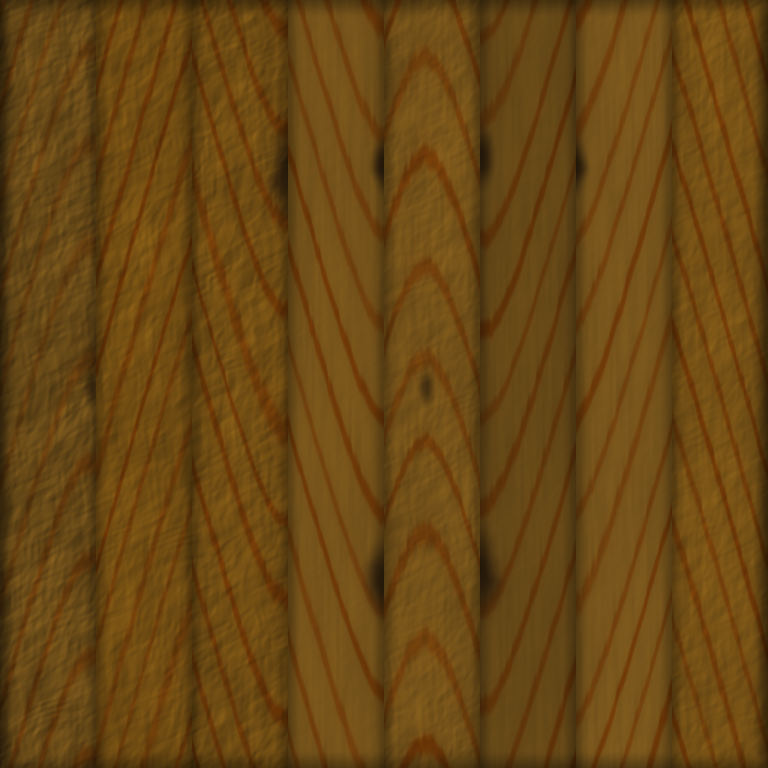
A Shadertoy shader for this texture:

```glsl
#define PLANKS 8.0
#define RINGS 8.0
#define RING_HALF_WIDTH 0.10
#define ARCH_SLOPE 0.46
#define ARCH_ROUNDNESS 0.3
#define KNOT_SPACING 0.54
#define WOOD vec3(0.475, 0.340, 0.113)
#define WARM_WOOD vec3(0.470, 0.318, 0.070)
#define RING_COLOR vec3(0.430, 0.210, 0.020)
#define KNOT_COLOR vec3(0.160, 0.105, 0.045)

// Per plank: arch axis, arch direction (1 peak, -1 valley), knot height, knot size
const vec4 GRAIN[8] = vec4[8](
    vec4(0.95, 1.0, 0.495, 0.55), vec4(1.40, 1.0, 0.0, 0.0),
    vec4(0.98, -1.0, 0.775, 1.25), vec4(1.02, -1.0, 0.785, 0.80),
    vec4(0.43, 1.0, 0.495, 0.50), vec4(0.02, -1.0, 0.795, 0.85),
    vec4(-0.10, -1.0, 0.785, 0.80), vec4(-0.40, 1.0, 0.0, 0.0));

// Per plank: brightness, warmth, scratch wear
const vec3 FINISH[8] = vec3[8](
    vec3(0.86, 0.15, 1.0), vec3(0.95, 0.85, 0.7),
    vec3(0.94, 0.75, 0.8), vec3(0.99, 0.15, 0.1),
    vec3(0.98, 0.25, 0.5), vec3(0.85, 0.10, 0.1),
    vec3(1.00, 0.05, 0.1), vec3(1.00, 0.60, 0.5));

float hash(vec2 p) {
    vec3 q = fract(vec3(p.xyx) * 0.1031);
    q += dot(q, q.yzx + 33.33);
    return fract((q.x + q.y) * q.z);
}

float noise(vec2 p) {
    vec2 cell = floor(p);
    vec2 f = fract(p);
    f = f * f * (3.0 - 2.0 * f);
    float low = mix(hash(cell), hash(cell + vec2(1.0, 0.0)), f.x);
    float high = mix(hash(cell + vec2(0.0, 1.0)), hash(cell + 1.0), f.x);
    return mix(low, high, f.y);
}

// Fine hairs crossing at several angles
float scratches(vec2 p) {
    float sum = 0.0;
    for (int i = 0; i < 4; i++) {
        float angle = 0.45 + 0.38 * float(i);
        vec2 along = vec2(cos(angle), sin(angle));
        vec2 q = vec2(dot(p, along), dot(p, vec2(-along.y, along.x)));
        q.y += 0.012 * noise(p * 18.0 + float(i) * 9.0);
        sum += noise(q * vec2(32.0, 230.0) + 40.0 * float(i) + 100.0) - 0.5;
    }
    return 0.5 * sum;
}

// Annual rings: stacked arches with uneven spacing and strength
float rings(float across, float height, vec4 grain, float id, float fiber) {
    float offset = across - grain.x;
    float drop = ARCH_SLOPE * (length(vec2(offset, ARCH_ROUNDNESS)) - ARCH_ROUNDNESS);
    float phase = grain.y > 0.0 ? 0.35 : 0.60;
    float ring = (height + grain.y * drop) * RINGS - phase;
    ring += 0.4 * (noise(vec2(ring * 0.8 + 20.0, id * 7.0)) - 0.5);
    ring += 0.07 * (fiber - 0.5);
    float strength = mix(0.6, 1.0, hash(vec2(floor(ring + 0.5) + 20.0, id)));
    float gap = abs(fract(ring + 0.5) - 0.5);
    float line = smoothstep(RING_HALF_WIDTH * 1.5, RING_HALF_WIDTH * 0.3, gap);
    return strength * line + 0.12 * smoothstep(0.4, 0.0, gap);
}

// Knots lie on the arch axis; odd valley planks carry a second one
float knots(float across, float height, vec4 grain, float id) {
    float count = grain.y < 0.0 && mod(id, 2.0) > 0.5 ? 2.0 : 1.0;
    float mask = 0.0;
    for (float i = 0.0; i < count; i++) {
        float size = max(grain.w * (1.0 + 0.45 * i), 0.001);
        vec2 center = vec2(clamp(grain.x, 0.0, 1.0), grain.z - KNOT_SPACING * i);
        vec2 d = (vec2(across, height) - center) / (vec2(0.18, 0.052) * size);
        d.x += 0.3 * (noise(vec2(height * 50.0, id)) - 0.5);
        mask = max(mask, smoothstep(1.15, 0.1, length(d)) * step(0.01, grain.w));
    }
    return mask * mix(0.62, 0.88, smoothstep(0.5, 0.8, grain.w));
}

void mainImage(out vec4 fragColor, in vec2 fragCoord) {
    vec2 uv = fragCoord / iResolution.xy;
    float id = min(floor(uv.x * PLANKS), PLANKS - 1.0);
    float across = uv.x * PLANKS - id;
    vec4 grain = GRAIN[int(id)];
    vec3 finish = FINISH[int(id)];

    // Base wood, rings and knots
    float fiber = noise(vec2(uv.x * 250.0, uv.y * 14.0 + id * 31.0));
    float blotch = noise(uv * vec2(26.0, 9.0) + id * 13.0);
    vec3 color = mix(WOOD, WARM_WOOD, finish.y) * finish.x;
    float ring = rings(across, uv.y, grain, id, fiber);
    color = mix(color, RING_COLOR * finish.x, ring * mix(0.85, 0.6, step(id, 0.5)));
    color = mix(color, KNOT_COLOR, knots(across, uv.y, grain, id));

    // Fibers, stains and scratches
    color *= 1.0 + 0.07 * (fiber - 0.5);
    color *= 1.0 + mix(0.04, 0.13, finish.z) * (blotch - 0.5);
    color *= 1.0 + 0.35 * finish.z * scratches(uv);

    // Rounded plank sides and darkened outer border
    float side = min(across, 1.0 - across);
    color *= mix(0.72, 1.0, smoothstep(-0.02, 0.14, side));
    color *= mix(0.96, 1.0, smoothstep(0.0, 0.4, side));
    vec2 border = min(uv, 1.0 - uv);
    color *= mix(0.65, 1.0, smoothstep(-0.005, 0.025, min(border.x, border.y)));
    fragColor = vec4(color, 1.0);
}
```
